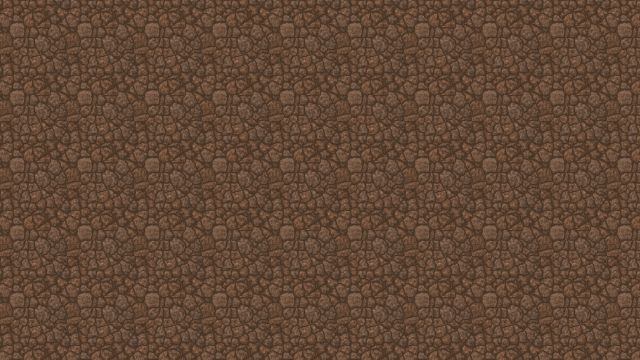
This texture is drawn by a Shadertoy shader. Its source:

```glsl
#define REPEATS 5.333
#define PHASE vec2(0.03, 0.36)
#define CELLS 7.0
#define SIZE_VARIATION 0.85
#define CRACK_WIDTH 0.055
#define GRAIN 0.55
#define RIM_LIGHT 0.24
#define STONE_VARIATION 0.2
#define DARK vec3(0.30, 0.22, 0.16)
#define MID vec3(0.44, 0.32, 0.24)
#define LIGHT vec3(0.57, 0.44, 0.35)

vec2 hash2(vec2 p) {
    vec3 q = fract(p.xyx * vec3(0.1031, 0.1030, 0.0973));
    q += dot(q, q.yzx + 33.33);
    return fract((q.xx + q.yz) * q.zy);
}

// Gradient noise that wraps every `period` lattice cells
float gradientAt(vec2 cell, vec2 offset, float period) {
    float angle = 6.2832 * hash2(mod(cell, period) + period).x;
    return dot(vec2(cos(angle), sin(angle)), offset);
}

float noise(vec2 tile, float period) {
    vec2 p = tile * period, i = floor(p), f = p - i;
    vec2 u = f * f * f * (f * (f * 6.0 - 15.0) + 10.0);
    vec2 e = vec2(1.0, 0.0);
    return mix(mix(gradientAt(i, f, period), gradientAt(i + e, f - e, period), u.x),
               mix(gradientAt(i + e.yx, f - e.yx, period),
                   gradientAt(i + 1.0, f - 1.0, period), u.x), u.y);
}

// Stone centre in xy, size weight in z; stones shrink toward the tile's top and bottom
vec3 stoneSite(vec2 cell) {
    vec2 id = mod(cell, CELLS);
    float size = hash2(id + 17.0).x;
    float band = 0.5 - 0.5 * cos(6.2832 * (id.y + 0.5) / CELLS);
    return vec3(cell + 0.1 + 0.8 * hash2(id + 3.0),
                SIZE_VARIATION * size * size * mix(0.35, 1.0, band));
}

float powerDistance(vec2 p, vec3 site) {
    vec2 d = p - site.xy;
    return dot(d, d) - site.z;
}

// Finds the stone under p and returns the distance to its border
float stoneBorder(vec2 p, out vec3 stone, out vec2 stoneId) {
    vec2 base = floor(p);
    float nearest = 1e3, border = 1e3;
    for (int y = -2; y <= 2; y++)
    for (int x = -2; x <= 2; x++) {
        vec2 cell = base + vec2(x, y);
        vec3 site = stoneSite(cell);
        float d = powerDistance(p, site);
        if (d < nearest) {
            nearest = d;
            stone = site;
            stoneId = cell;
        }
    }
    for (int y = -2; y <= 2; y++)
    for (int x = -2; x <= 2; x++) {
        vec2 cell = base + vec2(x, y);
        if (cell == stoneId) continue;
        vec3 site = stoneSite(cell);
        float gap = max(length(site.xy - stone.xy), 0.05);
        border = min(border, 0.5 * (powerDistance(p, site) - nearest) / gap);
    }
    stoneId = mod(stoneId, CELLS);
    return border;
}

void mainImage(out vec4 fragColor, in vec2 fragCoord) {
    vec2 tile = fragCoord / iResolution.y * REPEATS - PHASE;
    float pixel = REPEATS * CELLS / iResolution.y;

    // Slightly warped stones
    vec2 warp = vec2(noise(tile, 13.0), noise(tile + 0.37, 14.0));
    vec2 p = tile * CELLS + 0.22 * warp;
    vec3 stone;
    vec2 stoneId;
    float border = stoneBorder(p, stone, stoneId);
    vec2 variation = hash2(stoneId + 41.0);

    // Rounded rims lit from the upper left
    vec2 outward = p - stone.xy;
    float facing = dot(outward, vec2(-0.6, 0.8)) / (length(outward) + 0.15);
    float rim = 1.0 - smoothstep(0.08, 0.5, border);
    float tone = 0.44 + RIM_LIGHT * facing * mix(0.35, 1.0, rim);
    tone += STONE_VARIATION * (variation.x - 0.5);

    // Pitted surface and pale worn spots
    tone += GRAIN * (noise(tile, 21.0) + 0.8 * noise(tile, 39.0));
    tone += 0.3 * smoothstep(0.2, 0.45, noise(tile + 0.2, 17.0)) * (1.0 - rim);

    // Dark cracks of uneven depth
    float width = CRACK_WIDTH * (1.0 + 0.8 * noise(tile, 9.0));
    float crack = 1.0 - smoothstep(width - 0.5 * pixel, width + pixel, border);
    tone = mix(tone, -0.12, 0.85 * crack);
    tone = clamp(tone, -0.25, 1.15);

    // Earth tones, with some stones redder than others
    vec3 color = mix(DARK, MID, min(2.0 * tone, 1.0));
    color = mix(color, LIGHT, max(2.0 * tone - 1.0, 0.0));
    color += (variation.y - 0.5) * vec3(0.025, 0.0, -0.015) * (1.0 - crack);
    fragColor = vec4(color, 1.0);
}
```
